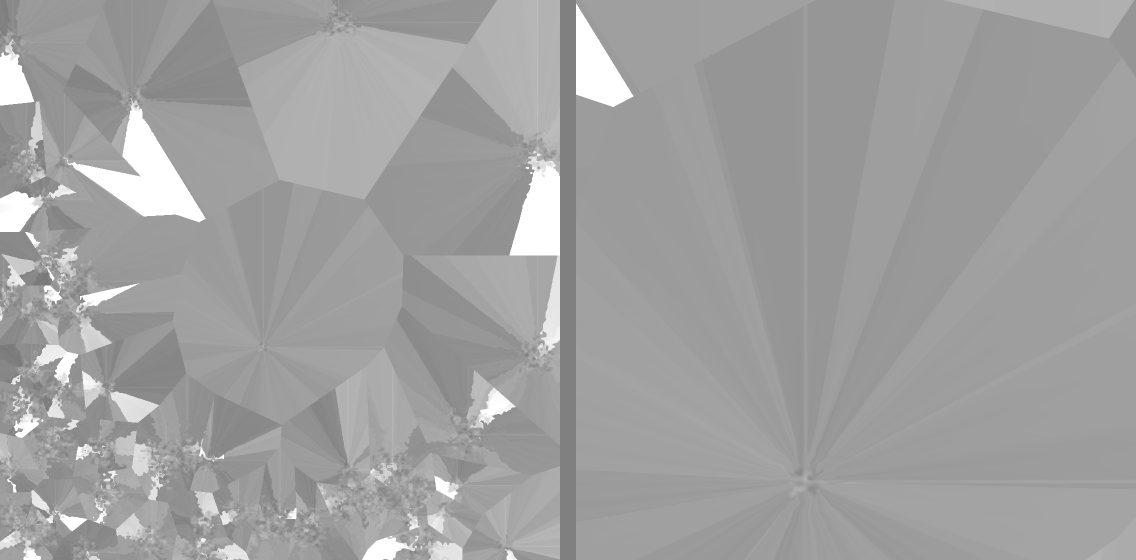
Left: the whole. Right: its middle third, enlarged.
This background is drawn by a Shadertoy shader. Its source:

```glsl
#define TAU 6.28318
#define MAIN_FOCUS vec2(0.47, 0.38)
#define RING_COUNT 9
#define SMALL_COUNT 46
#define MID_GREY 0.612
#define SECTOR_CONTRAST 0.15
#define BRIGHT_SHARE 0.16
#define CRUMBLE_SIZE 0.034
#define LINE_WIDTH 0.0014

float hash(vec2 p) {
    return fract(sin(dot(p, vec2(127.1, 311.7))) * 43758.545);
}

float noise(vec2 p) {
    vec2 i = floor(p), f = fract(p);
    f = f * f * (3.0 - 2.0 * f);
    return mix(mix(hash(i), hash(i + vec2(1, 0)), f.x),
               mix(hash(i + vec2(0, 1)), hash(i + vec2(1, 1)), f.x), f.y);
}

// One main focus, a lopsided ring around it, small ones on the left and bottom
vec2 focusPoint(int i) {
    if (i == 0) return MAIN_FOCUS;
    float id = float(i);
    float h1 = hash(vec2(id, 3.7)), h2 = hash(vec2(id, 9.2));
    if (i <= RING_COUNT) {
        float angle = (id + 0.5 * (h1 - 0.5)) * TAU / float(RING_COUNT);
        float radius = 0.42 + 0.2 * cos(angle - 0.96) + 0.05 * (h2 - 0.5);
        vec2 p = MAIN_FOCUS + radius * vec2(cos(angle), sin(angle));
        return clamp(p, 0.04, 0.96);
    }
    if (i % 3 == 0) return vec2(0.13 * h1, h2);
    return vec2(h1, h2 * (0.13 + 0.2 * abs(2.0 * h1 - 1.0)));
}

// Index of the irregular angular sector
float sectorIndex(float angle, float count, float seed) {
    float u = (angle / TAU + 0.5) * count;
    float k = floor(u);
    float edge = 0.85 * hash(vec2(mod(k, count), seed));
    return mod(k - step(fract(u), edge), count);
}

float shade(vec2 uv) {
    // Nearest focus
    float nearest = 1e3, id = 0.0;
    vec2 offset = vec2(0.0);
    for (int i = 0; i <= RING_COUNT + SMALL_COUNT; i++) {
        vec2 d = uv - focusPoint(i);
        if (dot(d, d) < nearest) {
            nearest = dot(d, d);
            offset = d;
            id = float(i);
        }
    }
    bool isMain = id < 0.5;
    float seed = id * 1.37 + 0.5;
    float r = sqrt(nearest);
    float size = isMain ? 0.011 : CRUMBLE_SIZE * (0.4 + hash(vec2(seed, 5.1)));

    // Ragged bending of the sectors close to the focus
    vec2 bend = vec2(noise(uv * 70.0), noise(uv * 70.0 + 31.0)) - 0.5;
    vec2 fine = vec2(noise(uv * 210.0 + 7.0), noise(uv * 210.0 + 53.0)) - 0.5;
    vec2 d = offset + (bend + fine) * size * exp(-r / size);
    float angle = atan(d.y, d.x);

    // Flat sectors with thinner slivers over them
    float count = 7.0 + floor(5.0 * hash(vec2(seed, 1.3)));
    float sector = sectorIndex(angle, count, seed);
    float sliver = sectorIndex(angle, 2.0 * count + 3.0, seed + 40.0);
    float tone = hash(vec2(sector, seed + 11.0));
    float sliverTone = hash(vec2(sliver, seed + 23.0)) - 0.5;
    float rays = noise(vec2(angle * 26.0, seed)) - 0.5;

    float grey = MID_GREY + SECTOR_CONTRAST * (isMain ? 0.25 : 1.0) * (tone - 0.5);
    grey += 0.05 * (isMain ? 0.0 : hash(vec2(seed, 8.8)) - 0.5);
    grey += 0.06 * (uv.x - 0.5) + 0.035 * sliverTone;
    grey += 0.05 * rays * exp(-r / 0.08);

    // Evenly dealt bright sectors, some fading
    float deal = fract(sector * 0.618 + hash(vec2(seed, 2.9)));
    float share = BRIGHT_SHARE * (uv.x < 0.4 ? 1.25 : 0.8);
    bool bright = !isMain && deal < share;
    if (bright) {
        grey = 0.77 + 0.36 * tone + 0.07 * sliverTone;
        grey += 0.1 * (noise(uv * 9.0 + seed) - 0.5);
    }

    // Crumbled speckle with a torn outline
    float torn = r * (0.6 + 0.9 * noise(vec2(angle * 5.0, seed)));
    float crumble = 1.0 - smoothstep(0.6 * size, size, torn + size * 0.5 * fine.x);
    float grain = 0.6 * noise(uv * 150.0) + 0.4 * noise(uv * 330.0);
    float speckle = 0.61 + 0.36 * (grain - 0.5);
    grey = mix(grey, speckle, crumble * (bright ? 0.45 : 0.75));

    // Faint axis lines leaving the focus
    vec2 lines = 1.0 - smoothstep(0.5 * LINE_WIDTH, LINE_WIDTH, abs(offset));
    float axis = max(lines.x * step(0.0, offset.y), lines.y * step(0.0, offset.x));
    return clamp(grey + 0.03 * axis, 0.0, 1.0);
}

void mainImage(out vec4 fragColor, in vec2 fragCoord) {
    // Four samples smooth the edges
    float sum = 0.0;
    for (int s = 0; s < 4; s++) {
        vec2 jitter = vec2(float(s % 2), float(s / 2)) * 0.5 - 0.25;
        sum += shade((fragCoord + jitter) / iResolution.y);
    }
    fragColor = vec4(vec3(sum * 0.25), 1.0);
}
```
